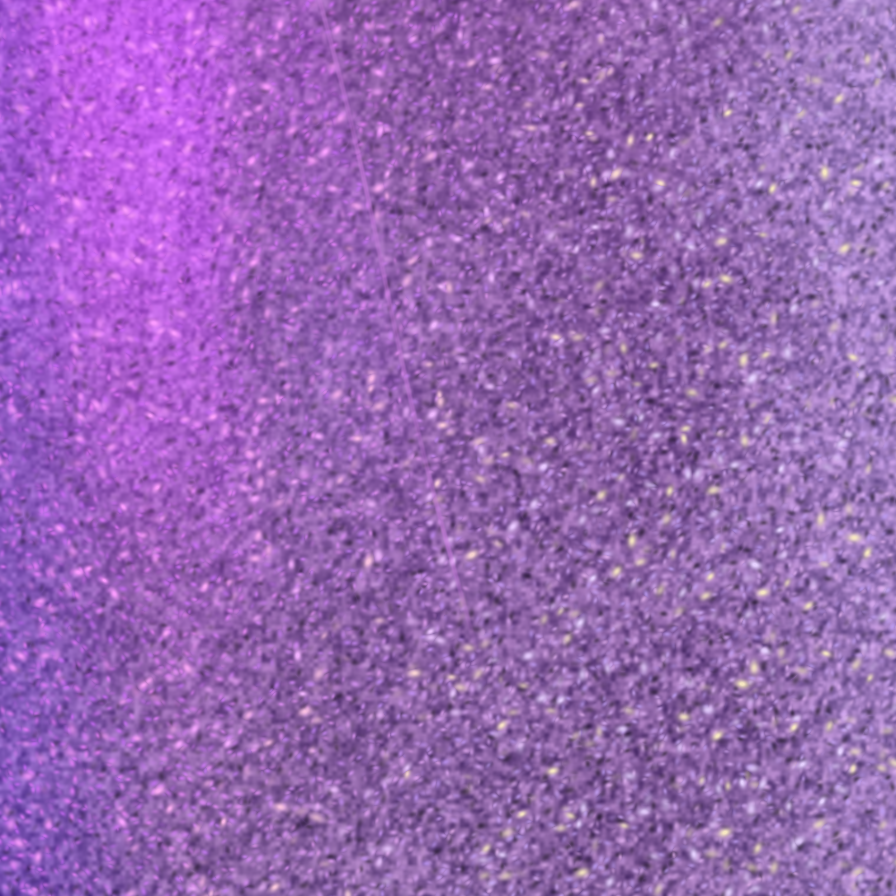
Reproduce this texture procedurally as a WebGL 2 fragment shader.

```glsl
#version 300 es
precision highp float;

uniform vec2 u_resolution;
out vec4 fragColor;

vec3 hash3(vec2 p) {
    vec3 q = fract(p.xyx * vec3(0.1031, 0.1030, 0.0973));
    q += dot(q, q.yxz + 33.33);
    return fract((q.xxy + q.yzz) * q.zyx);
}

float valueNoise(vec2 p) {
    vec2 cell = floor(p), f = fract(p);
    f = f * f * (3.0 - 2.0 * f);
    float low = mix(hash3(cell).x, hash3(cell + vec2(1, 0)).x, f.x);
    float high = mix(hash3(cell + vec2(0, 1)).x, hash3(cell + vec2(1, 1)).x, f.x);
    return mix(low, high, f.y);
}

float cloud(vec2 p) {
    return 0.6 * valueNoise(p) + 0.4 * valueNoise(p * 2.3 + 17.0);
}

// Soft elongated flakes: x = brightness, y = tint of the strongest flake
vec2 flakes(vec2 p, float density, float tilt) {
    vec2 cell = floor(p);
    vec2 best = vec2(0.0, 0.5);
    for (int j = -1; j <= 1; j++) {
        for (int i = -1; i <= 1; i++) {
            vec2 id = cell + vec2(i, j);
            vec3 rnd = hash3(id + 51.0);
            vec3 look = hash3(id + 207.0);
            float angle = tilt + (look.x - 0.5) * 2.2;
            vec2 d = p - id - rnd.xy;
            d = mat2(cos(angle), -sin(angle), sin(angle), cos(angle)) * d;
            d /= vec2(0.46, 0.29) * mix(0.75, 1.15, look.y);
            float glow = exp(-dot(d, d)) * smoothstep(1.0 - density, 1.15, rnd.z);
            if (glow > best.x) best = vec2(glow, look.z);
        }
    }
    return best;
}

// Broad sheen of the sheet, from magenta at the left to pale lilac at the right
vec3 sheen(vec2 uv) {
    float drop = 1.0 - uv.y;
    float wobble = cloud(uv * 6.0) - 0.5;
    vec3 color = mix(vec3(0.53, 0.34, 0.63), vec3(0.52, 0.37, 0.62), drop);

    float bandEdge = 0.26 + 0.08 * drop + 0.05 * wobble;
    float band = 1.0 - smoothstep(bandEdge - 0.07, bandEdge + 0.03, uv.x);
    float lit = band * smoothstep(0.12, 0.95, uv.y + 0.25 * wobble);
    color = mix(color, vec3(0.77, 0.36, 0.94), lit * 0.92);

    float crease = 0.355 + 0.24 * drop;
    float between = (1.0 - smoothstep(crease - 0.02, crease + 0.03, uv.x)) * (1.0 - band);
    color += vec3(0.06, 0.01, 0.08) * between * smoothstep(0.2, 0.9, uv.y);

    float leftEdge = 1.0 - smoothstep(0.0, 0.08 + 0.16 * drop, uv.x);
    color = mix(color, vec3(0.47, 0.32, 0.73), leftEdge * mix(0.4, 0.85, drop));

    float pale = smoothstep(0.66, 1.02, uv.x + 0.12 * wobble);
    color = mix(color, vec3(0.65, 0.52, 0.79), pale * mix(0.5, 0.95, uv.y));

    vec2 haze = (uv - vec2(0.36, 0.62)) / vec2(0.09, 0.17);
    color = mix(color, vec3(0.58, 0.43, 0.73), 0.45 * exp(-dot(haze, haze)));
    return color + 0.06 * wobble;
}

void main() {
    vec2 uv = gl_FragCoord.xy / u_resolution;
    float drop = 1.0 - uv.y;
    vec3 color = sheen(uv);

    // Fine grain, rougher toward the lower right
    float rough = mix(0.75, 1.25, smoothstep(0.1, 1.0, 0.7 * uv.x + 0.5 * drop));
    vec2 slanted = mat2(0.88, 0.47, -0.47, 0.88) * uv;
    float grain = valueNoise(slanted * vec2(135, 105)) + valueNoise(uv * 190.0 + 31.0) - 1.0;
    color += grain * rough * vec3(0.19, 0.16, 0.17);

    // Dark pits between the flakes
    float pit = flakes(uv * 88.0 + 400.0, 0.5, 0.8).x;
    color *= 1.0 - 0.45 * rough * pit;

    // Glitter, pink at the left and whiter at the right
    float tilt = mix(-0.9, 0.7, smoothstep(0.0, 0.35, uv.x));
    float white = smoothstep(0.3, 0.95, uv.x + 0.35 * drop);
    vec2 small = flakes(uv * 105.0, 0.85, tilt);
    vec3 pink = mix(vec3(0.78, 0.40, 0.98), vec3(0.95, 0.50, 1.0), small.y);
    vec3 silver = mix(vec3(0.72, 0.66, 0.95), vec3(0.88, 0.74, 0.92), small.y);
    color = mix(color, mix(pink, silver, white * 0.8), 0.85 * small.x);

    // Sparse bright sparks, some of them cream
    vec2 spark = flakes(uv * 72.0 + 90.0, 0.28, tilt);
    vec3 cream = mix(vec3(0.90, 0.82, 1.0), vec3(0.97, 0.91, 0.76), step(0.55, spark.y));
    color = mix(color, mix(vec3(0.98, 0.60, 1.0), cream, white), min(1.0, 1.5 * spark.x));

    // Thin slanting crease
    float offset = abs(uv.x - 0.355 - 0.24 * drop - 0.004 * sin(uv.y * 9.0));
    float line = 1.0 - smoothstep(0.0008, 0.0042, offset);
    line *= smoothstep(0.22, 0.4, uv.y) * (0.4 + 0.6 * valueNoise(uv * 28.0));
    color = mix(color, vec3(0.80, 0.49, 0.88), 0.6 * line);

    fragColor = vec4(clamp(color, 0.0, 1.0), 1.0);
}
```
